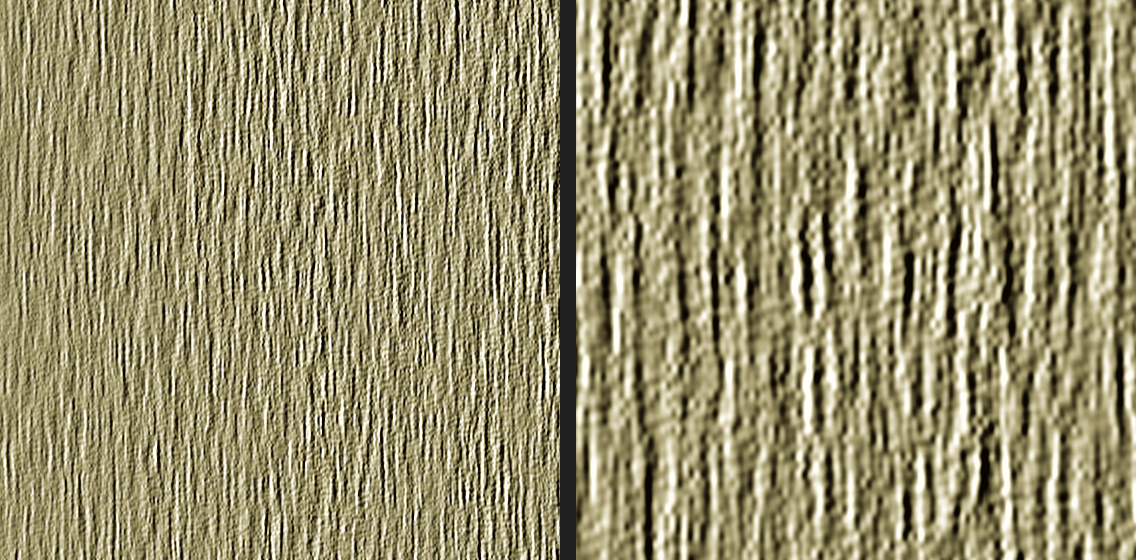
Left, the full canvas; right, a detail of the centre.
A three.js fragment shader for this texture:

```glsl
// Rough embossed wood grain: long wavy fibres and fine grit form a height field
// that is lit from the upper left by differencing two shifted samples.
// The relief is faint at the left and deep at the right; a colour ramp tints it.

#define FIBRE_SCALE vec2(150.0, 16.0)
#define STRAND_SCALE vec2(235.0, 36.0)
#define GRIT_SCALE vec2(285.0, 190.0)
#define STRAND_AMOUNT 0.5
#define GRIT_AMOUNT 0.42
#define WAVER 0.0045
#define LIGHT_STEP vec2(0.0016, -0.0009)
#define RELIEF_LEFT 2.7
#define RELIEF_RIGHT 4.9
#define PATCHINESS 0.6

varying vec2 vUv;

// Hash of a lattice cell, 0 to 1
float hash(vec2 cell) {
  vec3 q = fract(vec3(cell.xyx) * vec3(0.1031, 0.1030, 0.0973));
  q += dot(q, q.yzx + 33.33);
  return fract((q.x + q.y) * q.z);
}

// Smooth value noise, 0 to 1
float noise(vec2 p) {
  vec2 cell = floor(p);
  vec2 f = fract(p);
  vec2 s = f * f * (3.0 - 2.0 * f);
  float low = mix(hash(cell), hash(cell + vec2(1.0, 0.0)), s.x);
  float high = mix(hash(cell + vec2(0.0, 1.0)), hash(cell + vec2(1.0)), s.x);
  return mix(low, high, s.y);
}

// Height of the surface: warped fibres, strands and grit
float surfaceHeight(vec2 p) {
  vec2 w = p;
  w.x += WAVER * (noise(p * vec2(13.0, 9.0) + 71.0) - 0.5);
  w.x += 0.5 * WAVER * (noise(p * vec2(45.0, 32.0) + 19.0) - 0.5);
  float fibres = noise(w * FIBRE_SCALE + 7.0);
  float strands = noise(w * STRAND_SCALE + 143.0);
  float grit = noise(w * GRIT_SCALE + 311.0);
  return fibres + STRAND_AMOUNT * strands + GRIT_AMOUNT * grit;
}

// Depth of the relief: rises to the right, in uneven vertical bands
float reliefDepth(vec2 p) {
  float depth = mix(RELIEF_LEFT, RELIEF_RIGHT, smoothstep(0.0, 0.75, p.x));
  float bands = noise(p * vec2(14.0, 1.5) + 41.0) - 0.5;
  float patches = noise(p * vec2(45.0, 7.0) + 97.0) - 0.5;
  return depth * (1.0 + PATCHINESS * 0.6 * (bands + patches));
}

// Linear blend as tone passes from a to b
vec3 blend(vec3 below, vec3 above, float a, float b, float tone) {
  return mix(below, above, clamp((tone - a) / (b - a), 0.0, 1.0));
}

// Colour ramp over tone, where 0 is flat ground
vec3 woodColour(float tone) {
  vec3 pit = vec3(0.03, 0.02, 0.0);
  vec3 shadow = vec3(0.13, 0.10, 0.05);
  vec3 umber = vec3(0.31, 0.28, 0.16);
  vec3 olive = vec3(0.48, 0.45, 0.29);
  vec3 straw = vec3(0.64, 0.60, 0.42);
  vec3 sand = vec3(0.78, 0.75, 0.60);
  vec3 cream = vec3(0.92, 0.90, 0.81);
  vec3 glint = vec3(1.0, 1.0, 0.97);
  vec3 c = blend(pit, shadow, -2.4, -1.8, tone);
  c = blend(c, umber, -1.8, -1.15, tone);
  c = blend(c, olive, -1.15, -0.54, tone);
  c = blend(c, straw, -0.54, 0.08, tone);
  c = blend(c, sand, 0.08, 0.74, tone);
  c = blend(c, cream, 0.74, 1.5, tone);
  return blend(c, glint, 1.5, 2.1, tone);
}

void main() {
  // Slope along the light: bright left flanks, dark right flanks
  float slope = surfaceHeight(vUv + LIGHT_STEP) - surfaceHeight(vUv - LIGHT_STEP);
  gl_FragColor = vec4(woodColour(slope * reliefDepth(vUv)), 1.0);
}
```
